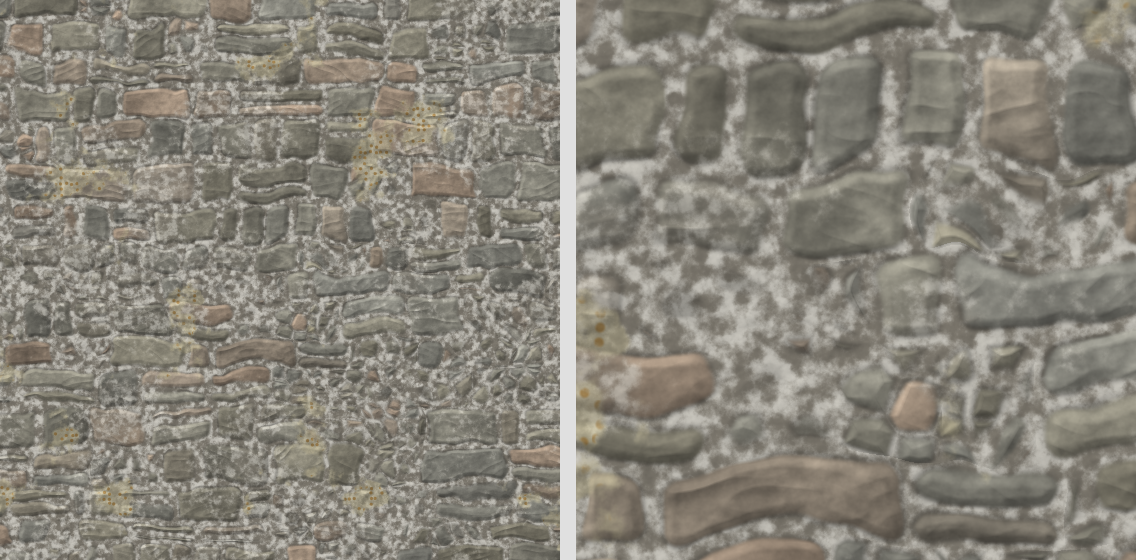
Left: the whole. Right: its middle third, enlarged.
This texture is drawn by a WebGL 1 fragment shader. Its source:

```glsl
precision highp float;
// Weathered rubble wall: uneven courses of rounded stones, some cells split or
// filled with small Voronoi rubble, set in pale gritty mortar with lichen.
// A height field gives the relief; its slope is lit from the upper left.
uniform vec2 u_resolution;

const vec2 WALL_GRID = vec2(10.0, 16.0);
const float RUBBLE_SCALE = 31.0;

struct Stone { float inset; float id; };  // distance inside the outline, random id

float hash(vec2 p) {
  vec3 q = fract(p.xyx * 0.1031);
  q += dot(q, q.yzx + 33.33);
  return fract((q.x + q.y) * q.z);
}

float noise(vec2 p) {
  vec2 i = floor(p), f = fract(p);
  f = f * f * (3.0 - 2.0 * f);
  return mix(mix(hash(i), hash(i + vec2(1, 0)), f.x),
             mix(hash(i + vec2(0, 1)), hash(i + vec2(1, 1)), f.x), f.y);
}

float fbm(vec2 p) {
  float sum = 0.0, gain = 0.516;
  for (int i = 0; i < 5; i++) {
    sum += gain * noise(p);
    p = mat2(1.6, 1.2, -1.2, 1.6) * p + 7.3;
    gain *= 0.5;
  }
  return sum;
}

// Cell of a jittered 1D division: index, lower edge, upper edge
vec3 jitterCell(float x, float seed) {
  float i = floor(x);
  if (x < i + 0.62 * hash(vec2(i, seed))) i -= 1.0;
  return vec3(i, i + 0.62 * hash(vec2(i, seed)),
              i + 1.0 + 0.62 * hash(vec2(i + 1.0, seed)));
}

float roundedInset(vec2 p, vec2 lo, vec2 hi, float radius) {
  vec2 q = abs(p - 0.5 * (lo + hi)) - 0.5 * (hi - lo) + radius;
  return radius - length(max(q, 0.0)) - min(max(q.x, q.y), 0.0);
}

Stone rubble(vec2 p, float scale) {
  vec2 base = floor(p * scale);
  float nearest = 9.0, second = 9.0, id = 0.0;
  for (int y = -1; y <= 1; y++) {
    for (int x = -1; x <= 1; x++) {
      vec2 cell = base + vec2(x, y);
      vec2 site = cell + 0.1 + 0.8 * vec2(hash(cell + 11.0), hash(cell + 47.0));
      float d = length(p * scale - site);
      if (d < nearest) { second = nearest; nearest = d; id = hash(cell + 71.0); }
      else second = min(second, d);
    }
  }
  return Stone(0.5 * (second - nearest) / scale, id);
}

Stone wall(vec2 p, vec2 grid) {
  vec2 bend = vec2(noise(p * 13.0), noise(p * 13.0 + 40.0)) - 0.5;
  vec2 chip = vec2(noise(p * 48.0), noise(p * 48.0 + 90.0)) - 0.5;
  p += 0.022 * bend + 0.007 * chip;
  vec3 row = jitterCell(p.y * grid.y, 3.0);
  vec3 col = jitterCell(p.x * grid.x + 5.0 * hash(vec2(row.x, 8.0)), row.x + 20.0);
  float shift = 5.0 * hash(vec2(row.x, 8.0));
  vec2 lo = vec2(col.y - shift, row.y) / grid;
  vec2 hi = vec2(col.z - shift, row.z) / grid;
  vec2 cell = vec2(col.x, row.x) + 60.0;
  vec2 middle = 0.5 * (lo + hi);
  bool isRubble = noise(middle * 6.0 + 4.0) + 0.5 * hash(cell + 5.0) > 0.98;

  // Split some cells into two thinner or narrower stones
  float pick = hash(cell), part = 0.0;
  vec2 cut = mix(lo, hi, 0.35 + 0.3 * hash(cell + 9.0));
  if (pick < 0.32) {
    if (p.y < cut.y) { hi.y = cut.y; part = 31.0; } else lo.y = cut.y;
  } else if (pick < 0.55 && hi.x - lo.x > 0.07) {
    if (p.x < cut.x) { hi.x = cut.x; part = 57.0; } else lo.x = cut.x;
  }
  Stone stone = Stone(roundedInset(p, lo, hi, 0.015), hash(cell + part + 13.0));
  if (isRubble) {
    Stone pebble = rubble(p, RUBBLE_SCALE);
    stone = Stone(min(pebble.inset, stone.inset + 0.003), pebble.id);
  }
  return stone;
}

float jointWidth(vec2 p) { return 0.0005 + 0.0085 * noise(p * 19.0 + 3.0); }

// Tilted bedding layers, turned differently in each stone
float strata(vec2 p, float id) {
  float angle = 1.3 * (fract(id * 17.3) - 0.5);
  vec2 u = mat2(cos(angle), sin(angle), -sin(angle), cos(angle)) * p;
  u += 0.012 * noise(p * 30.0);
  return 1.0 - abs(2.0 * noise(u * vec2(24.0, 85.0) + id * 50.0) - 1.0);
}

float height(vec2 p, Stone stone) {
  float body = smoothstep(0.0, 0.009, stone.inset - jointWidth(p));
  return body * (0.0035 + 0.0027 * strata(p, stone.id)) + 0.0048 * fbm(p * 38.0);
}

vec3 stoneColor(float id) {
  vec3 olive = vec3(0.475, 0.46, 0.405), slate = vec3(0.45, 0.45, 0.425);
  vec3 tan_ = vec3(0.535, 0.475, 0.415);
  vec3 color = mix(olive, slate, fract(id * 7.7));
  color = mix(color, tan_, smoothstep(0.72, 0.95, fract(id * 23.1)));
  return color * (0.89 + 0.24 * fract(id * 41.7));
}

void main() {
  vec2 p = gl_FragCoord.xy / u_resolution.y;
  float pixel = 1.0 / u_resolution.y, probe = 0.0016;
  Stone stone = wall(p, WALL_GRID);
  float edge = stone.inset - jointWidth(p);
  float body = smoothstep(-pixel, 0.0025 + pixel, edge);
  float stain = fbm(p * 21.0 + 5.0), grit = fbm(p * 125.0);

  // Stone, mortar and mortar dust smeared over the faces
  vec3 face = stoneColor(stone.id) * (0.76 + 0.5 * stain);
  vec3 mortar = mix(vec3(0.49, 0.47, 0.43), vec3(0.70, 0.69, 0.66),
                    smoothstep(0.3, 0.72, grit));
  float dust = 0.65 * smoothstep(0.5, 0.7, fbm(p * 11.0 + 31.0) + 0.3 * (grit - 0.5));
  vec3 color = mix(mortar, face, body * (1.0 - dust));
  float crease = exp(-pow((edge - 0.0005) / 0.0022, 2.0));
  color *= 1.0 - 0.25 * crease * noise(p * 33.0 + 17.0);

  // Pale lichen patches with small ochre spots
  float colony = noise(p * 9.0 + 64.0) + 0.5 * (fbm(p * 45.0) - 0.5);
  color = mix(color, vec3(0.66, 0.63, 0.52), 0.65 * smoothstep(0.84, 0.95, colony));
  vec2 spotCell = floor(p * 105.0);
  vec2 spotSite = 0.3 + 0.4 * vec2(hash(spotCell), hash(spotCell + 19.0));
  float spot = 1.0 - smoothstep(0.18, 0.42, length(fract(p * 105.0) - spotSite));
  spot *= step(0.5, hash(spotCell + 37.0)) * smoothstep(0.9, 0.98, colony);
  color = mix(color, vec3(0.53, 0.40, 0.20), 0.75 * spot);

  // Relief lighting and fine grain
  float h = height(p, stone);
  vec2 dx = vec2(probe, 0.0), dy = vec2(0.0, probe);
  vec2 slope = vec2(height(p + dx, wall(p + dx, WALL_GRID)),
                    height(p + dy, wall(p + dy, WALL_GRID))) - h;
  float light = clamp(-dot(slope / probe, vec2(-0.45, 0.89)), -0.9, 0.9);
  color *= 1.0 + 0.27 * light + 0.28 * (grit - 0.5);
  gl_FragColor = vec4(color, 1.0);
}
```
